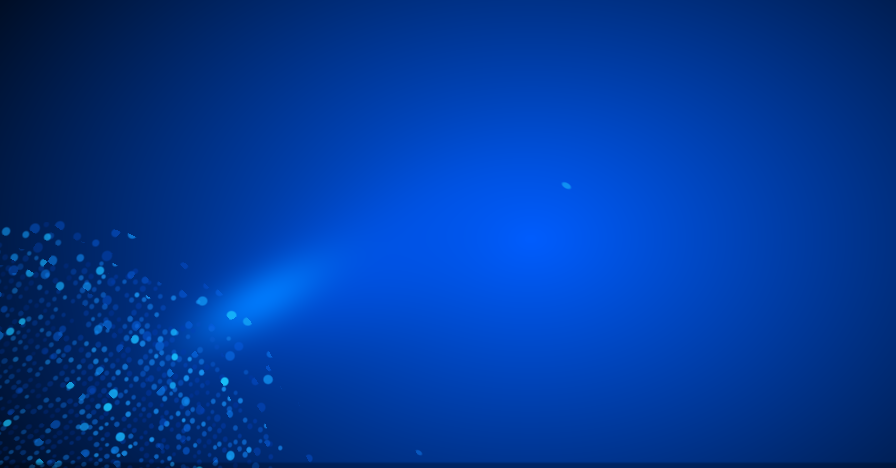
This background is drawn by a Shadertoy shader. Its source:

```glsl
float hash(vec2 p) {
    vec3 q = fract(vec3(p.xyx) * 0.1031);
    q += dot(q, q.yzx + 33.33);
    return fract((q.x + q.y) * q.z);
}

vec2 rotate(vec2 p, float angle) {
    float c = cos(angle), s = sin(angle);
    return vec2(c * p.x + s * p.y, c * p.y - s * p.x);
}

// Soft elliptical lobe, tilted by an angle
float lobe(vec2 p, vec2 center, vec2 size, float angle) {
    vec2 q = rotate(p - center, angle) / size;
    return exp(-dot(q, q));
}

// Scattered grid of dots: x is coverage, y is a random tone
vec2 dots(vec2 p, float cell, float jitter, float radius, float density, float seed) {
    vec2 id = floor(p / cell);
    vec2 key = id + 80.0 + seed;
    vec2 offset = vec2(hash(key + 7.1), hash(key + 19.7)) - 0.5;
    vec2 local = p - (id + 0.5 + offset * jitter) * cell;
    float size = radius * mix(0.7, 1.1, hash(key + 41.3));
    float pixel = 1.0 / iResolution.y;
    float disc = 1.0 - smoothstep(size - pixel, size + pixel, length(local * vec2(0.85, 1.1)));
    return vec2(disc * step(hash(key), density), hash(key + 63.9));
}

void mainImage(out vec4 fragColor, in vec2 fragCoord) {
    vec2 p = fragCoord / iResolution.y;
    p.x *= 1.9104 * iResolution.y / iResolution.x;

    // Radial blue backdrop
    float falloff = length((p - vec2(1.13, 0.49)) * vec2(0.62, 0.9));
    float light = max(1.0 - 1.02 * falloff, 0.14);
    vec3 color = light * vec3(0.0, 0.365, 1.0);

    // Wide halo and bright streak
    float halo = lobe(p, vec2(0.78, 0.44), vec2(0.36, 0.13), 0.42);
    float streak = lobe(p, vec2(0.56, 0.36), vec2(0.15, 0.055), 0.5);
    color = mix(color, vec3(0.0, 0.34, 0.95), 0.6 * halo);
    color = mix(color, vec3(0.0, 0.49, 1.0), 0.9 * streak);

    // Curved dot fan, dense inside and loose near its rim
    float reach = length(p - vec2(0.0, -0.1));
    float inside = 1.0 - smoothstep(0.50, 0.64, reach);
    float rim = 1.0 - smoothstep(0.64, 0.69, reach);
    float rightward = smoothstep(0.0, 0.35, p.x);
    vec2 bent = rotate(p, 0.95 - 0.5 * p.x);
    bent.y += 0.03 * sin(bent.x * 7.0);

    vec2 fine = dots(bent, 0.0165, 0.3, 0.0052, 0.8 * inside, 3.0);
    vec2 loose = dots(bent, 0.034, 0.8, 0.0085, 0.45 * rim, 29.0);
    vec3 fineTint = mix(vec3(0.0, 0.22, 0.7), vec3(0.1, 0.62, 1.0), pow(fine.y, 2.0));
    vec3 looseTint = mix(vec3(0.02, 0.34, 0.9), vec3(0.1, 0.78, 1.0), loose.y * loose.y);
    float fineAlpha = mix(0.3, 0.85, fine.y) * mix(0.5, 1.0, rightward);
    float looseAlpha = mix(0.3, 0.95, loose.y) * mix(0.75, 1.0, rightward);
    color = mix(color, fineTint, fine.x * fineAlpha);
    color = mix(color, looseTint, loose.x * looseAlpha);

    // Dim strip along the bottom
    color *= mix(0.72, 1.0, smoothstep(0.008, 0.015, p.y));

    fragColor = vec4(color, 1.0);
}
```
